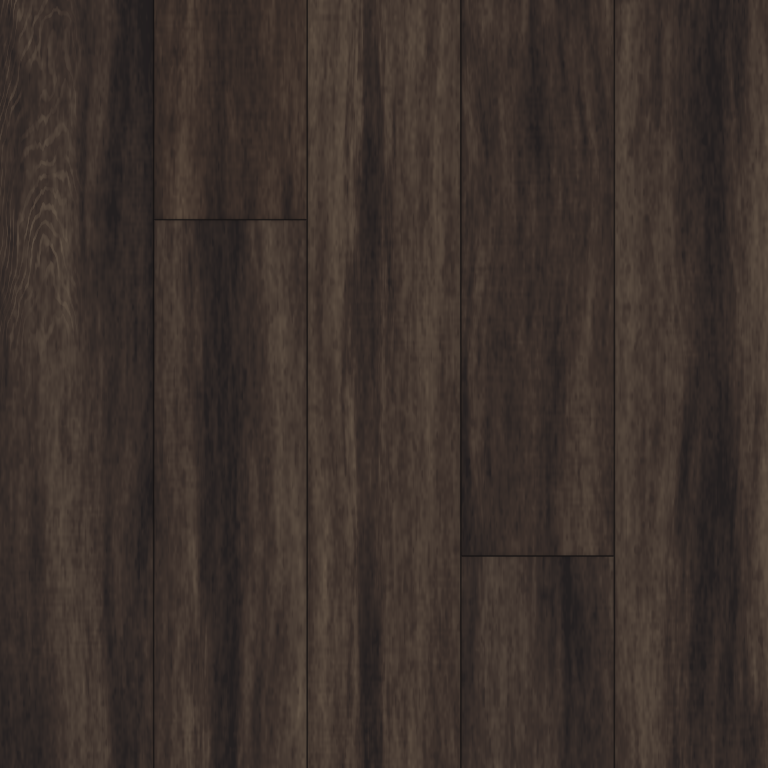
Give the GLSL for this texture, as a Shadertoy shader.

```glsl
// Dark stained wood floor: five upright planks, with butt joints in the odd columns.
// Each plank mixes a wandering dark heartwood band, stretched noise streaks, short
// fibres, pores and faint saw marks; one plank also carries arched growth rings.
#define COLUMNS 5.0
#define FIRST_JOINT 0.714
#define JOINT_STEP 0.219
#define SEAM_HALF 0.0010
#define STREAK_GAIN 0.85
#define GRAIN_GAIN 0.36
#define FIBRE_GAIN 0.36
#define BAND_GAIN 0.38
#define DARK vec3(0.138, 0.120, 0.120)
#define MID vec3(0.238, 0.191, 0.168)
#define LIGHT vec3(0.370, 0.312, 0.260)

// Per plank: band centre, band half width, band depth, base tone.
// Order: the five columns from the bottom, then the upper planks of columns 1 and 3.
const vec4 PLANKS[7] = vec4[7](
    vec4(0.84, 0.23, 0.75, 0.46), vec4(0.42, 0.15, 0.60, 0.47),
    vec4(0.36, 0.11, 1.15, 0.66), vec4(0.85, 0.30, 0.40, 0.54),
    vec4(0.62, 0.23, 0.75, 0.57), vec4(0.62, 0.32, 0.50, 0.48),
    vec4(0.06, 0.14, 0.65, 0.50));

float hash(vec2 p) {
    vec3 q = fract(vec3(p.xyx) * 0.1031);
    q += dot(q, q.yzx + 33.33);
    return fract((q.x + q.y) * q.z);
}

float noise(vec2 p) {
    vec2 i = floor(p), f = fract(p);
    f = f * f * (3.0 - 2.0 * f);
    return mix(mix(hash(i), hash(i + vec2(1, 0)), f.x),
               mix(hash(i + vec2(0, 1)), hash(i + vec2(1, 1)), f.x), f.y);
}

float fbm(vec2 p) {
    float sum = 0.0, amp = 0.5;
    for (int i = 0; i < 5; i++) {
        sum += amp * noise(p);
        p = p * vec2(2.1, 2.1) + 17.3;
        amp *= 0.53;
    }
    return sum;
}

// Nested arches, strongest in the upper left part of the plank
float growthRings(float u, float y, vec2 seed) {
    float bend = 0.20 * fbm(vec2(u * 4.0, y * 6.0) + seed);
    float arch = y + 2.6 * (u - 0.3) * (u - 0.3) + bend;
    float line = smoothstep(0.1, 1.0, sin(arch * 165.0));
    float area = smoothstep(0.62, 0.35, u) * smoothstep(0.40, 0.70, y);
    return line * area * noise(vec2(u * 18.0, y * 30.0) + seed);
}

// Wood tone, 0 dark to 1 light; u runs across the plank
float woodTone(float u, vec2 p, vec4 plank, vec2 seed) {
    // Slow sideways drift keeps the streaks from running straight
    float drift = noise(vec2(u * 2.0, p.y * 4.0) + seed) - 0.5;
    float w = u + 0.14 * drift;
    float streak = fbm(vec2(w * 5.0, p.y * 1.7) + seed);
    float grain = fbm(vec2(w * 22.0, p.y * 7.0) + seed + 50.0);

    // Heartwood band with a soft ragged outline
    float centre = plank.x + 0.16 * (noise(vec2(p.y * 3.0, 3.0) + seed) - 0.5);
    float away = abs(w - centre) + 0.24 * (grain - 0.5);
    float band = smoothstep(plank.y * 1.5, plank.y * 0.25, away);
    band *= 0.55 + 0.9 * noise(vec2(5.0, p.y * 3.5) + seed);

    // Smaller dark flecks beside the band
    float fleck = smoothstep(0.56, 0.78, fbm(vec2(w * 7.0, p.y * 4.5) + seed + 90.0));

    // Fine texture: short broken fibres, pores, faint cross cuts
    float fibre = 0.55 * noise(vec2(p.x * 210.0, p.y * 45.0) + seed)
                + 0.45 * noise(vec2(p.x * 340.0, p.y * 130.0) + seed);
    float pores = smoothstep(0.70, 0.95, noise(vec2(p.x * 260.0, p.y * 60.0) + seed + 7.0));
    float saw = noise(vec2(p.x * 40.0, p.y * 240.0) + seed) - 0.5;
    saw *= smoothstep(0.55, 0.8, noise(vec2(u * 2.0, p.y * 5.0) + seed + 30.0));

    return plank.w + STREAK_GAIN * (streak - 0.48) + GRAIN_GAIN * (grain - 0.48)
         + FIBRE_GAIN * (fibre - 0.5) + 0.07 * saw
         - BAND_GAIN * plank.z * band - 0.17 * fleck - 0.12 * pores;
}

void mainImage(out vec4 fragColor, in vec2 fragCoord) {
    vec2 p = fragCoord / iResolution.xy;
    float px = 1.0 / iResolution.y;

    // Plank layout
    float column = min(floor(p.x * COLUMNS), COLUMNS - 1.0);
    float u = p.x * COLUMNS - column;
    bool jointed = mod(column, 2.0) > 0.5;
    float joint = FIRST_JOINT - JOINT_STEP * (column - 1.0);
    int id = int(column);
    if (jointed && p.y > joint) id = 4 + (id + 1) / 2;
    vec2 seed = vec2(float(id) * 37.0 + 11.0, float(id) * 19.0 + 5.0);

    // Wood colour
    float tone = woodTone(u, p, PLANKS[id], seed);
    if (id == 0) tone += 0.36 * growthRings(u, p.y, seed);
    tone = clamp(tone, 0.0, 1.2);
    vec3 color = mix(DARK, MID, min(tone * 2.0, 1.0));
    color = mix(color, LIGHT, max(tone * 2.0 - 1.0, 0.0));
    float warmth = hash(seed) - 0.5;
    color *= 1.0 + 0.03 * warmth * vec3(1.0, 0.0, -1.0);

    // Thin inner seams with a slight shaded bevel
    float nearest = clamp(floor(p.x * COLUMNS + 0.5), 1.0, COLUMNS - 1.0);
    float edge = abs(p.x - nearest / COLUMNS);
    if (jointed) edge = min(edge, abs(p.y - joint));
    color *= 1.0 - 0.14 * exp(-edge * 380.0);
    float seam = 1.0 - smoothstep(SEAM_HALF - 0.6 * px, SEAM_HALF + 0.6 * px, edge);
    color = mix(color, DARK * 0.6, 0.75 * seam);
    fragColor = vec4(color, 1.0);
}
```
